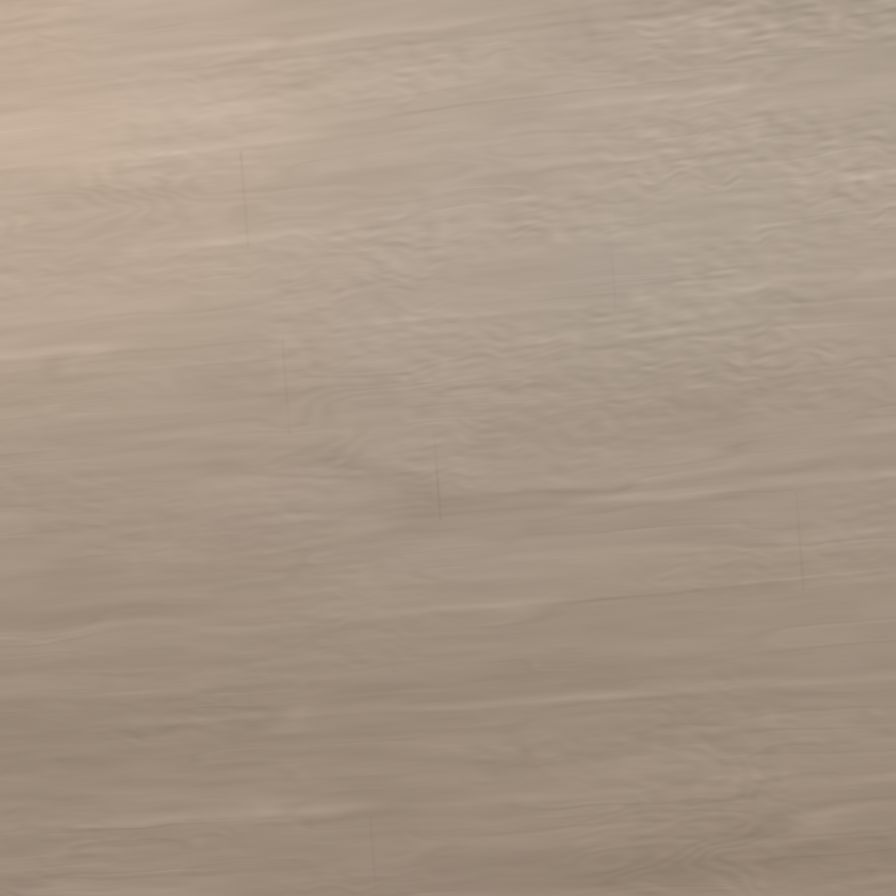
Give the GLSL for this texture, as a Shadertoy shader.

```glsl
float hash(vec2 p) {
    vec3 q = fract(p.xyx * 0.1031);
    q += dot(q, q.yzx + 33.33);
    return fract((q.x + q.y) * q.z);
}

float noise(vec2 p) {
    vec2 cell = floor(p), f = fract(p);
    f = f * f * f * (f * (f * 6.0 - 15.0) + 10.0);
    float low = mix(hash(cell), hash(cell + vec2(1, 0)), f.x);
    float high = mix(hash(cell + vec2(0, 1)), hash(cell + vec2(1, 1)), f.x);
    return mix(low, high, f.y);
}

float fbm(vec2 p) {
    float sum = 0.0, weight = 0.5;
    for (int i = 0; i < 4; i++) {
        sum += weight * noise(p);
        p = p * vec2(1.9, 2.1) + 17.3;
        weight *= 0.5;
    }
    return sum / 0.9375;
}

// Thin dark vein with a pale ridge beside it, broken along its length
float vein(vec2 p, vec2 scale) {
    float level = noise(p * scale) - 0.5;
    float dark = exp(-pow(level / 0.06, 2.0));
    float pale = exp(-pow((level - 0.15) / 0.07, 2.0));
    float present = smoothstep(0.4, 0.8, noise(p * scale * vec2(1.6, 0.5) + 37.0));
    return (pale - dark) * present;
}

// Relative brightness of the wood figure, centred near zero
float woodGrain(vec2 p) {
    p.y += 0.014 * (fbm(p * vec2(7.0, 14.0)) - 0.5);
    float bands = fbm(p * vec2(1.3, 21.0)) - 0.5;
    float fibres = fbm(p * vec2(12.0, 110.0) + 41.0) - 0.5;
    float veins = vein(p, vec2(2.2, 26.0)) + 0.8 * vein(p + 5.3, vec2(4.0, 45.0))
                + 0.6 * vein(p + 9.1, vec2(8.0, 75.0));

    // Curled growth rings, confined to a few patches
    float height = fbm(p * vec2(3.0, 10.0) + 29.0);
    float patches = smoothstep(0.58, 0.8, noise(p * vec2(3.2, 8.0) + 61.0));
    float rings = sin(height * 95.0) * patches;

    return 0.050 * bands + 0.042 * fibres + 0.016 * veins + 0.008 * rings;
}

void mainImage(out vec4 fragColor, in vec2 fragCoord) {
    vec2 uv = fragCoord / iResolution.xy;

    // Boards rise to the right, more steeply towards the top
    float across = uv.y - uv.x * (0.045 + 0.07 * uv.y);
    float board = across / 0.105 + 0.35;
    float row = floor(board);
    float lower = fract(board) * 0.105;
    float along = (uv.x + 0.08 * across) / 1.6 + hash(vec2(row, 3.0));
    float plank = hash(vec2(row, floor(along)) + 31.0);
    float joint = (0.5 - abs(fract(along) - 0.5)) * 1.6;

    // Soft room light with a warm glow in the upper left
    vec3 color = mix(vec3(0.592, 0.528, 0.464), vec3(0.680, 0.624, 0.564),
                     smoothstep(-0.05, 1.0, uv.y));
    vec2 fromGlow = (uv - vec2(0.0, 0.93)) / vec2(0.48, 0.42);
    float glow = exp(-dot(fromGlow, fromGlow));
    color += glow * vec3(0.080, 0.056, 0.042);
    vec2 fromSheen = (uv - vec2(0.62, 0.66)) / vec2(0.3, 0.2);
    color += exp(-dot(fromSheen, fromSheen)) * vec3(-0.002, 0.003, 0.010);

    // Grain runs on across the seams
    float shade = woodGrain(vec2(uv.x, across) + 3.0);
    shade += 0.006 * (plank - 0.5);

    // Fine wrinkled relief, strongest over the upper right
    vec2 pores = vec2(uv.x * 55.0, across * 190.0);
    pores.y += 2.0 * noise(uv * 30.0);
    float relief = noise(pores) - noise(pores + vec2(0.4, 0.8));
    float region = smoothstep(0.35, 0.8, uv.y) * smoothstep(0.1, 0.7, uv.x);
    float patchy = smoothstep(0.25, 0.75, noise(vec2(uv.x * 5.0, across * 16.0) + 51.0));
    shade += relief * patchy * (0.016 + 0.026 * region);

    // Pale bevels, broken seams and faint end joints
    float wear = smoothstep(0.4, 0.8, noise(vec2(uv.x * 4.0, row * 7.0)));
    float wobble = 0.004 * noise(vec2(uv.x * 12.0, row * 3.0));
    shade += 0.034 * wear * smoothstep(0.0, 0.006, lower - wobble)
           * (1.0 - smoothstep(0.006, 0.017, lower - wobble));
    float broken = smoothstep(0.5, 0.85, noise(vec2(uv.x * 7.0 + 3.0, row * 5.0)));
    shade -= broken * (0.010 + 0.045 * glow * glow)
           * (1.0 - smoothstep(0.0, 0.004, abs(lower - 0.004 - wobble)));
    float faint = plank * noise(vec2(row, uv.y * 30.0));
    shade -= 0.04 * faint * (1.0 - smoothstep(0.0, 0.003, joint));

    // Slight cloudy tint
    float cloud = fbm(uv * vec2(4.0, 7.0) + 12.0) - 0.5;
    color += cloud * vec3(0.008, 0.008, 0.014);
    color += shade * vec3(1.0, 0.98, 0.94);
    fragColor = vec4(clamp(color, 0.0, 1.0), 1.0);
}
```
